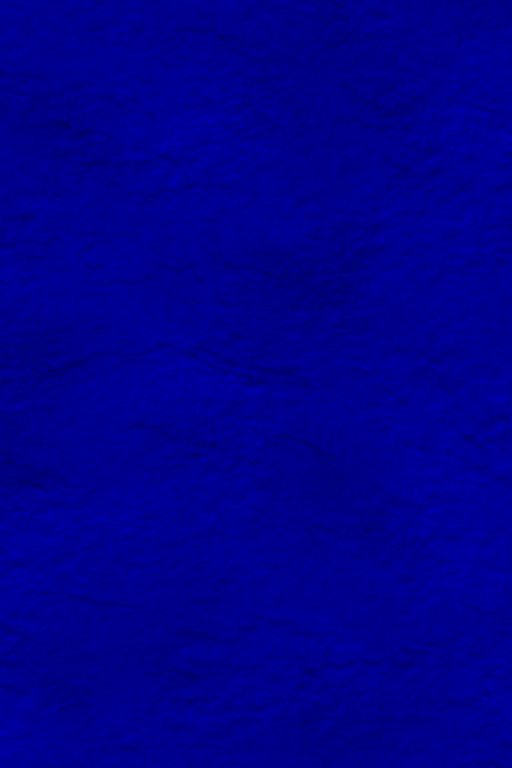
Reproduce this texture procedurally as a WebGL 2 fragment shader.

```glsl
#version 300 es
precision highp float;
// Deep blue rough plaster: broad soft tone, patchy fine relief lit from above,
// and thin broken ledges that cast short shadows. Ledges are level lines of
// stretched, warped fractal noise; the relief is a slope of finer noise.

uniform vec2 u_resolution;
out vec4 fragColor;

const float BASE_BLUE     = 0.553;
const float TONE_DEPTH    = 0.17;              // broad light and dark areas
const float RELIEF_DEPTH  = 0.30;              // fine bumps
const float GRAIN_DEPTH   = 0.055;
const float LEDGE_DEPTH   = 0.115;             // shadow under ledges
const float LEDGE_WIDTH   = 0.0042;
const float LEDGE_EDGE    = 0.0012;            // softness of the upper edge
const float LEDGE_LEVELS  = 5.0;
const float TILT          = 0.2;               // ledges sink to the right
const vec2  TONE_SCALE    = vec2(5.0, 7.0);
const vec2  RELIEF_SCALE  = vec2(46.0, 62.0);
const vec2  LEDGE_SCALE   = vec2(6.0, 11.0);
const vec2  GRAIN_SCALE   = vec2(190.0, 220.0);
const vec2  LIGHT_STEP    = vec2(-0.0016, 0.0028);

float hash(vec2 cell) {
  vec3 v = fract(cell.xyx * vec3(0.1031, 0.1030, 0.0973));
  v += dot(v, v.yzx + 33.33);
  return fract((v.x + v.y) * v.z);
}

float noise(vec2 p) {
  vec2 cell = floor(p);
  vec2 f = fract(p);
  f = f * f * f * (f * (f * 6.0 - 15.0) + 10.0);
  float low  = mix(hash(cell), hash(cell + vec2(1.0, 0.0)), f.x);
  float high = mix(hash(cell + vec2(0.0, 1.0)), hash(cell + 1.0), f.x);
  return mix(low, high, f.y);
}

float fbm(vec2 p, int octaves) {
  float sum = 0.0, weight = 0.5, total = 0.0;
  for (int i = 0; i < octaves; i++) {
    sum += weight * noise(p);
    total += weight;
    weight *= 0.5;
    p = mat2(0.96, 0.28, -0.28, 0.96) * p * 2.03 + 17.3;
  }
  return sum / total;
}

// Bend and tilt the plane so that the layers wander
vec2 warp(vec2 p) {
  vec2 bend = vec2(noise(p * 3.0 + 40.0), noise(p * 3.0 + 71.0)) - 0.5;
  return vec2(p.x, p.y + TILT * p.x) + bend * vec2(0.08, 0.12);
}

float layerHeight(vec2 p) {
  return LEDGE_LEVELS * fbm(warp(p) * LEDGE_SCALE + 9.0, 5);
}

// Shadow below each level line, sharp on top and fading downward
float ledgeShadow(vec2 p) {
  const float e = 0.0015;
  float h = layerHeight(p);
  vec2 slope = vec2(layerHeight(p + vec2(e, 0.0)) - h,
                    layerHeight(p + vec2(0.0, e)) - h) / e;
  float steepness = max(length(slope), 14.0);
  float above = fract(h) / steepness;
  float below = (1.0 - fract(h)) / steepness;
  float shadow = max(exp(-below / LEDGE_WIDTH), exp(-above / LEDGE_EDGE));
  float overhang = smoothstep(0.0, 0.7, slope.y / steepness);
  float broken = smoothstep(0.42, 0.6, fbm(p * vec2(9.0, 14.0) + 120.0, 3));
  return shadow * overhang * broken;
}

float reliefLight(vec2 p) {
  vec2 q = p + 0.3 * (warp(p) - p);
  float lit = fbm(q * RELIEF_SCALE, 4)
            - fbm((q + LIGHT_STEP) * RELIEF_SCALE, 4);
  float roughness = smoothstep(0.3, 0.7, fbm(p * vec2(7.0, 10.0) + 55.0, 3));
  return lit * mix(0.45, 1.4, roughness);
}

void main() {
  vec2 p = gl_FragCoord.xy / u_resolution.y;

  float blue = BASE_BLUE;
  blue += TONE_DEPTH * (fbm(warp(p) * TONE_SCALE + 30.0, 5) - 0.5);
  blue += RELIEF_DEPTH * reliefLight(p);
  blue += GRAIN_DEPTH * (noise(p * GRAIN_SCALE) - 0.5);
  blue -= LEDGE_DEPTH * ledgeShadow(p);

  fragColor = vec4(0.0, 0.0, clamp(blue, 0.34, 0.68), 1.0);
}
```
